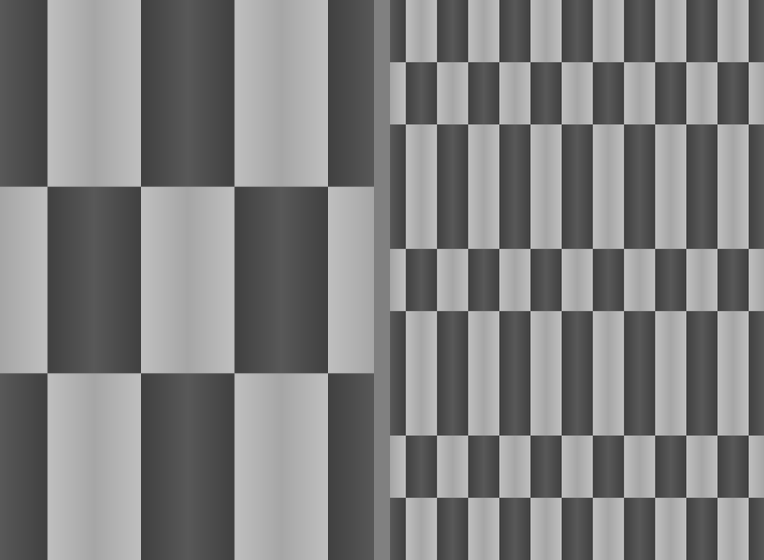
Left: one tile. Right: repeated 3 by 3.
Give the GLSL for this pattern, as a Shadertoy shader.

```glsl
// Grey checker of tall panels, each shaded like a folded strip: a linear
// ramp runs from both sides to a crease down the middle. Four columns wrap
// across; the middle of three rows swaps the light and dark panels.

const float COLUMNS = 4.0;        // even, so the columns wrap
const float ROWS = 3.0;           // the middle row is swapped
const float COLUMN_SHIFT = 0.508; // in columns, start of the first light panel
const float LIGHT_EDGE = 0.75;
const float LIGHT_CREASE = 0.65;
const float DARK_EDGE = 0.25;
const float DARK_CREASE = 0.345;

// Coverage of a one-pixel-wide smoothed edge; positive distance is inside.
float coverage(float dist, float pixel) {
    return clamp(dist / pixel + 0.5, 0.0, 1.0);
}

// Signed distance to the panel sides, in columns: positive in even columns,
// negative in odd ones, reaching 0.5 in size at each crease.
float panelDistance(float column) {
    return 0.5 - abs(mod(column + 0.5, 2.0) - 1.0);
}

void mainImage(out vec4 fragColor, in vec2 fragCoord) {
    vec2 uv = fragCoord / iResolution.xy;

    // Alternating columns
    float side = panelDistance(uv.x * COLUMNS - COLUMN_SHIFT);
    float light = coverage(side, COLUMNS / iResolution.x);

    // Swapped middle row
    float row = 0.5 / ROWS - abs(uv.y - 0.5);
    light = mix(light, 1.0 - light, coverage(row, 1.0 / iResolution.y));

    // Ramp from the sides to the crease
    float fold = 2.0 * abs(side);
    float darkTone = mix(DARK_EDGE, DARK_CREASE, fold);
    float lightTone = mix(LIGHT_EDGE, LIGHT_CREASE, fold);

    fragColor = vec4(vec3(mix(darkTone, lightTone, light)), 1.0);
}
```
